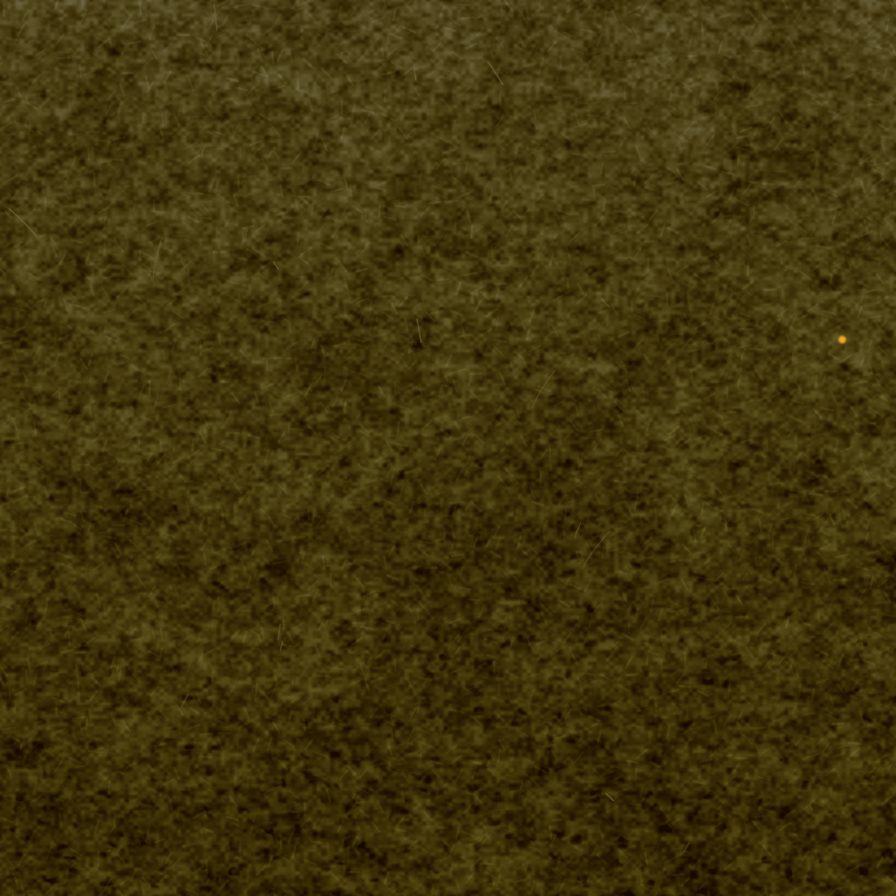
Write a Shadertoy shader that draws this texture.

```glsl
// Dark olive wool felt under light that fades toward the bottom edge.
// Layered value noise gives the nap, cellular noise the dark pits, and
// distance to short segments the fibres, stray hairs and one bright speck.

const float TONE_BOTTOM = 0.224, TONE_TOP = 0.292;
const float PIT_BOTTOM = 0.105, PIT_TOP = 0.060;
const vec2 PIT_CELLS = vec2(66.0, 88.0);
const float FIBRE_CELLS = 62.0;
const float FIBRE_GAIN = 0.050;
const int HAIR_COUNT = 16;
const float HAIR_WIDTH = 0.0011;
const vec3 HAIR_COLOUR = vec3(0.45, 0.40, 0.22);
const vec2 SPECK_POSITION = vec2(0.940, 0.621);
const float SPECK_RADIUS = 0.0052;
const vec3 SPECK_COLOUR = vec3(0.95, 0.66, 0.10);

vec2 hash2(vec2 p) {
    vec3 q = fract(p.xyx * vec3(0.1031, 0.1030, 0.0973));
    q += dot(q, q.yzx + 33.33);
    return fract((q.xx + q.yz) * q.zy);
}

// Smooth value noise, centred on zero.
float noise(vec2 p) {
    vec2 i = floor(p), f = fract(p);
    f = f * f * (3.0 - 2.0 * f);
    float low = mix(hash2(i).x, hash2(i + vec2(1, 0)).x, f.x);
    float high = mix(hash2(i + vec2(0, 1)).x, hash2(i + vec2(1, 1)).x, f.x);
    return mix(low, high, f.y) - 0.5;
}

// Distance to a segment given by its centre offset, angle and half length.
float segment(vec2 p, float angle, float halfLength) {
    vec2 along = vec2(cos(angle), sin(angle));
    return length(p - along * clamp(dot(p, along), -halfLength, halfLength));
}

// Nap: slightly wide clumps, from broad patches down to fine grain.
float nap(vec2 p) {
    vec2 warped = p + 0.004 * vec2(noise(p * 45.0), noise(p * 45.0 + 71.0));
    float tone = 0.045 * noise(p * vec2(8.0, 15.0) + 3.0);
    tone += 0.070 * noise(warped * vec2(34.0, 58.0) + 17.0);
    tone += 0.110 * noise(warped * vec2(88.0, 122.0) + 41.0);
    return tone + 0.115 * noise(p * vec2(205.0, 235.0) + 89.0);
}

// Pits: cellular spots of random strength, with ragged outlines.
float pits(vec2 p) {
    vec2 q = p * PIT_CELLS;
    q += 0.7 * vec2(noise(p * 150.0), noise(p * 150.0 + 29.0));
    vec2 cell = floor(q);
    float depth = 0.0;
    for (int y = -1; y <= 1; y++)
    for (int x = -1; x <= 1; x++) {
        vec2 id = cell + vec2(x, y) + 200.0;
        vec2 centre = id - 200.0 + hash2(id);
        float strength = smoothstep(0.55, 1.0, hash2(id + 311.0).x);
        float spot = 1.0 - smoothstep(0.08, 0.62, length(q - centre));
        depth = max(depth, strength * spot);
    }
    return depth;
}

// Fibres: one short pale strand in each cell, lying at any angle.
float fibres(vec2 p, float pixel) {
    vec2 q = p * FIBRE_CELLS;
    vec2 cell = floor(q);
    float soft = max(pixel * FIBRE_CELLS, 0.06);
    float light = 0.0;
    for (int y = -1; y <= 1; y++)
    for (int x = -1; x <= 1; x++) {
        vec2 id = cell + vec2(x, y) + 500.0;
        vec2 shape = hash2(id + 83.0);
        vec2 offset = q - (id - 500.0) - hash2(id);
        float d = segment(offset, 6.283 * shape.x, 0.40);
        light = max(light, shape.y * (1.0 - smoothstep(0.03, 0.06 + soft, d)));
    }
    return light;
}

// Stray hairs: few, thin, mostly upright and of varied length.
float hairs(vec2 p, float pixel) {
    float cover = 0.0;
    for (int i = 0; i < HAIR_COUNT; i++) {
        vec2 id = vec2(float(i) * 7.0 + 2.0, 19.0);
        vec2 shape = hash2(id + 57.0);
        vec2 offset = p - hash2(id);
        offset.x += 12.0 * offset.y * offset.y * (shape.y - 0.5);
        float halfLength = mix(0.004, 0.024, shape.x * shape.x);
        float d = segment(offset, 0.9 + 1.6 * shape.y, halfLength);
        float line = 1.0 - smoothstep(0.0, HAIR_WIDTH + pixel * 0.5, d);
        cover = max(cover, line * mix(0.35, 0.75, shape.y));
    }
    return cover;
}

// Olive ramp: blue rises only in the lighter, greyer tones.
vec3 olive(float tone, float height) {
    float lift = max(tone - 0.13, 0.0);
    float blue = 2.7 * lift * lift * mix(0.70, 1.12, height);
    return max(vec3(tone, tone - 0.056 + 0.07 * lift, blue), 0.0);
}

void mainImage(out vec4 fragColor, in vec2 fragCoord) {
    float pixel = 1.0 / iResolution.y;
    vec2 p = fragCoord * pixel;

    float tone = mix(TONE_BOTTOM, TONE_TOP, p.y) + nap(p);
    tone += FIBRE_GAIN * fibres(p, pixel);
    tone -= mix(PIT_BOTTOM, PIT_TOP, p.y) * pits(p);

    vec3 colour = olive(clamp(tone, 0.09, 0.42), p.y);
    colour = mix(colour, HAIR_COLOUR, hairs(p, pixel));
    float speck = 1.0 - smoothstep(0.35, 1.2, length(p - SPECK_POSITION) / SPECK_RADIUS);
    fragColor = vec4(mix(colour, SPECK_COLOUR, speck), 1.0);
}
```
